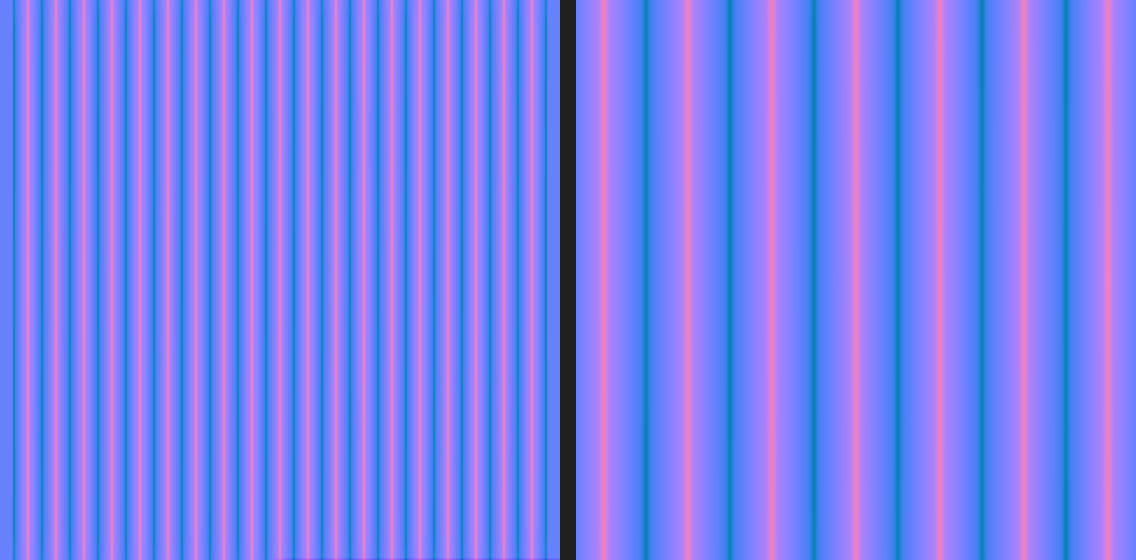
Left, the full canvas; right, a detail of the centre.
Give the GLSL for this texture map, as a WebGL 2 fragment shader.

```glsl
#version 300 es
precision highp float;
// Tangent-space normal map of upright corrugated ribs, repeated across the canvas.
// Each rib has a linear slope from crest to groove, with a soft line added at each;
// blue is derived from the unit length of the normal.

#define RIBS 20.0          // repeats across
#define SLOPE_TOP 0.51     // horizontal normal beside the crest
#define SLOPE_FALL 2.19    // drop of the normal per rib width
#define CREST_GAIN 0.37    // strength of the pink line
#define CREST_WIDTH 0.043  // in rib widths
#define GROOVE_GAIN 0.34   // strength of the teal line
#define GROOVE_WIDTH 0.040 // in rib widths
#define BORDER_SLOPE -0.20 // normal on the flat side borders
#define WEAR 0.025         // slow unevenness of the slopes
#define END_FADE 0.10      // softening at the top and bottom ends

uniform vec2 u_resolution;
out vec4 fragColor;

float hash(vec2 p) {
  vec3 q = fract(p.xyx * 0.1031);
  q += dot(q, q.yzx + 33.33);
  return fract((q.x + q.y) * q.z);
}

float valueNoise(vec2 p) {
  vec2 cell = floor(p), f = fract(p);
  f = f * f * (3.0 - 2.0 * f);
  float low = mix(hash(cell), hash(cell + vec2(1.0, 0.0)), f.x);
  float high = mix(hash(cell + vec2(0.0, 1.0)), hash(cell + 1.0), f.x);
  return mix(low, high, f.y);
}

// Soft line that never gets thinner than a pixel
float softLine(float dist, float width, float pixel) {
  float w = max(width, 0.7 * pixel);
  return exp(-dist * dist / (w * w)) * width / w;
}

void main() {
  vec2 uv = gl_FragCoord.xy / u_resolution;
  float pixel = RIBS / u_resolution.x;
  float x = uv.x * RIBS;

  // Distance to the nearest crest and to the nearest groove
  float crestDist = abs(fract(x + 0.5) - 0.5);
  float grooveDist = 0.5 - crestDist;

  // The outer half ribs are flat and carry no crest
  float sideDist = min(x, RIBS - x);
  float inside = smoothstep(0.40, 0.50, sideDist);

  // Slope of the rib, slightly uneven along its length
  float slope = SLOPE_TOP - SLOPE_FALL * crestDist;
  slope += WEAR * (valueNoise(vec2(x * 0.7, uv.y * 4.0)) - 0.5);
  float endDist = min(uv.y, 1.0 - uv.y);
  slope *= 1.0 - END_FADE * (1.0 - smoothstep(0.0, 0.06, endDist));
  slope = mix(BORDER_SLOPE, slope, inside);

  // Crest and groove lines
  slope += CREST_GAIN * inside * softLine(crestDist, CREST_WIDTH, pixel);
  slope -= GROOVE_GAIN * softLine(grooveDist, GROOVE_WIDTH, pixel);

  // Thin downward lip along the right part of the bottom edge
  float lip = smoothstep(0.48, 0.52, uv.x) * (1.0 - smoothstep(0.001, 0.005, uv.y));
  float tilt = 0.01 - 0.22 * lip;

  // Pack the unit normal into colour
  vec2 n = vec2(clamp(slope, -0.95, 0.95), tilt);
  float nz = sqrt(max(0.0, 1.0 - dot(n, n)));
  fragColor = vec4(0.5 + 0.5 * vec3(n, nz), 1.0);
}
```
